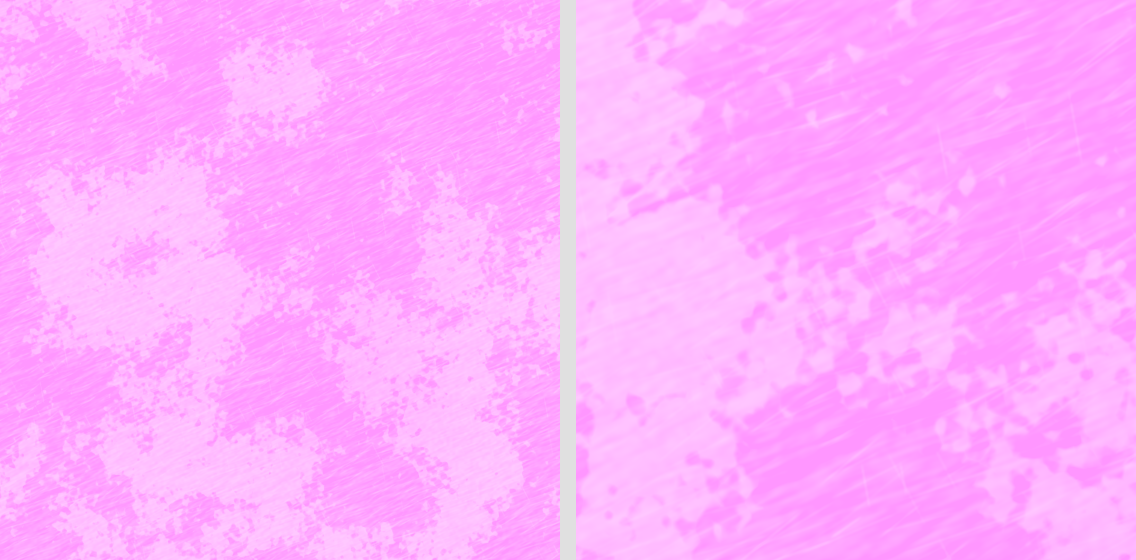
Left, the full canvas; right, a detail of the centre.
Write a Shadertoy shader that draws this texture.

```glsl
#define BASE_GREEN 0.624
#define PATCH_GREEN 0.744
#define PATCH_SCALE 6.0
#define PATCH_LEVEL 0.12
#define PATCH_SOFTNESS 0.13
#define GRAIN_SCALE 62.0
#define BRUSH_ANGLE 0.47
#define BRUSH_CONTRAST 0.2
#define CLOUD_CONTRAST 0.06
#define SCRATCH_WIDTH 0.0013
#define SCRATCH_GAIN 0.05
#define SPECKLE_CONTRAST 0.035

float hash(vec2 p) {
    vec3 q = fract(p.xyx * vec3(0.1031, 0.1030, 0.0973));
    q += dot(q, q.yzx + 33.33);
    return fract((q.x + q.y) * q.z);
}

mat2 rotation(float a) {
    float c = cos(a), s = sin(a);
    return mat2(c, -s, s, c);
}

float valueNoise(vec2 p) {
    vec2 i = floor(p), f = fract(p);
    f = f * f * (3.0 - 2.0 * f);
    float low = mix(hash(i), hash(i + vec2(1, 0)), f.x);
    float high = mix(hash(i + vec2(0, 1)), hash(i + vec2(1, 1)), f.x);
    return mix(low, high, f.y);
}

// Distance to the nearest scattered point
float cellNoise(vec2 p) {
    vec2 i = floor(p), f = fract(p);
    float nearest = 2.0;
    for (int y = -1; y <= 1; y++)
    for (int x = -1; x <= 1; x++) {
        vec2 cell = vec2(x, y), id = i + cell;
        vec2 site = cell + vec2(hash(id), hash(id + 71.3));
        nearest = min(nearest, length(site - f));
    }
    return nearest;
}

// Broad blotches broken up by ragged grains and small holes
float patchMask(vec2 uv) {
    float field = 0.0, amplitude = 1.0;
    vec2 p = uv * PATCH_SCALE + 41.0;
    for (int i = 0; i < 6; i++) {
        field += amplitude * (valueNoise(p) - 0.5);
        p = rotation(0.65) * p * 2.03 + 9.7;
        amplitude *= 0.72;
    }
    field += 0.4 * (0.45 - cellNoise(uv * GRAIN_SCALE));
    field -= 0.35 * (0.45 - cellNoise(uv * GRAIN_SCALE * 1.4 + 31.0));
    return smoothstep(-PATCH_SOFTNESS, PATCH_SOFTNESS, field - PATCH_LEVEL);
}

// Fine stretched noise at slightly different angles
float brushing(vec2 uv) {
    float sum = 0.0;
    for (int i = 0; i < 3; i++) {
        float k = float(i);
        vec2 p = rotation(BRUSH_ANGLE + 0.15 * (k - 1.0)) * uv;
        sum += valueNoise(p * vec2(22.0 + 12.0 * k, 360.0 - 60.0 * k) + 40.0 * k + 60.0) - 0.5;
    }
    return sum / 3.0;
}

// Sparse tapered lines, mostly along the brushing, a few steep
float scratches(vec2 uv) {
    float sum = 0.0, pixel = 1.0 / iResolution.y;
    for (int i = 0; i < 9; i++) {
        float k = float(i);
        bool steep = i > 6;
        float angle = steep ? 1.75 + 0.3 * (k - 7.0) : BRUSH_ANGLE + 0.07 * (k - 3.0);
        vec2 density = vec2(9.0 + k, 52.0);
        vec2 p = rotation(angle) * uv * density + 23.0 * k + 50.0;
        vec2 id = floor(p), f = fract(p);
        float offset = 0.15 + 0.7 * hash(id + 5.1);
        float reach = 0.15 + 0.33 * hash(id + 8.7);
        float dist = abs(f.y - offset) / density.y;
        float line = 1.0 - smoothstep(0.0, SCRATCH_WIDTH + 0.5 * pixel, dist);
        float taper = 1.0 - smoothstep(0.6 * reach, reach, abs(f.x - 0.5));
        float chance = step(steep ? 0.88 : 0.55, hash(id + 2.3));
        sum += line * taper * chance * (0.3 + 0.7 * hash(id + 3.9));
    }
    return min(sum, 1.3);
}

void mainImage(out vec4 fragColor, in vec2 fragCoord) {
    vec2 uv = fragCoord / iResolution.y;
    float paint = patchMask(uv);

    float green = mix(BASE_GREEN, PATCH_GREEN, paint);
    green += CLOUD_CONTRAST * (valueNoise(uv * 3.2 + 80.0) - 0.5);
    green += SPECKLE_CONTRAST * (valueNoise(uv * 190.0 + 12.0) - 0.5);
    green += BRUSH_CONTRAST * brushing(uv) * mix(1.0, 0.5, paint);
    green += SCRATCH_GAIN * scratches(uv) * mix(1.0, 0.3, paint);

    fragColor = vec4(1.0, clamp(green, 0.59, 0.785), 1.0, 1.0);
}
```
